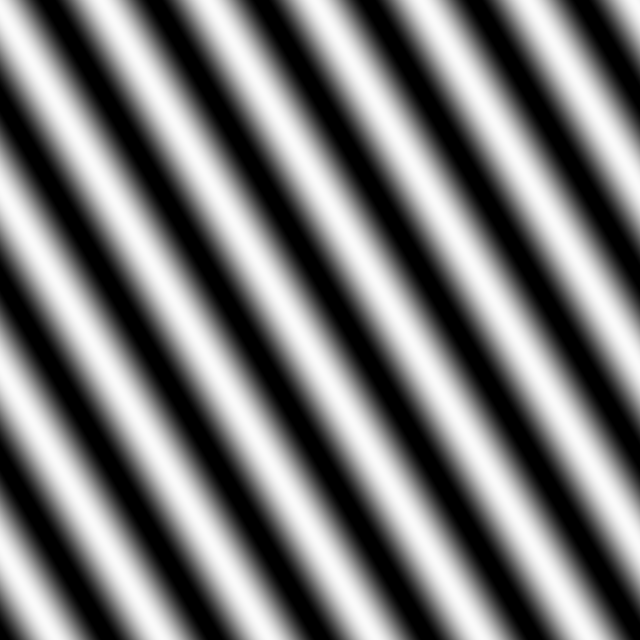
Give the GLSL for this pattern, as a Shadertoy shader.

```glsl
// Soft diagonal black and white stripes with a sinusoidal profile.

const float TAU = 6.2831853;

// Brightness of the wave at a phase given in cycles; troughs clip to black.
float stripeBrightness(float cycles) {
    return clamp(0.47 + 0.51 * cos(TAU * cycles), 0.0, 1.0);
}

void mainImage(out vec4 fragColor, in vec2 fragCoord) {
    vec2 uv = fragCoord / iResolution.xy;

    // Stripe repeats across and up the canvas, offset at the lower left
    float cycles = dot(uv, vec2(6.0, 3.57)) + 0.48;

    fragColor = vec4(vec3(stripeBrightness(cycles)), 1.0);
}
```
